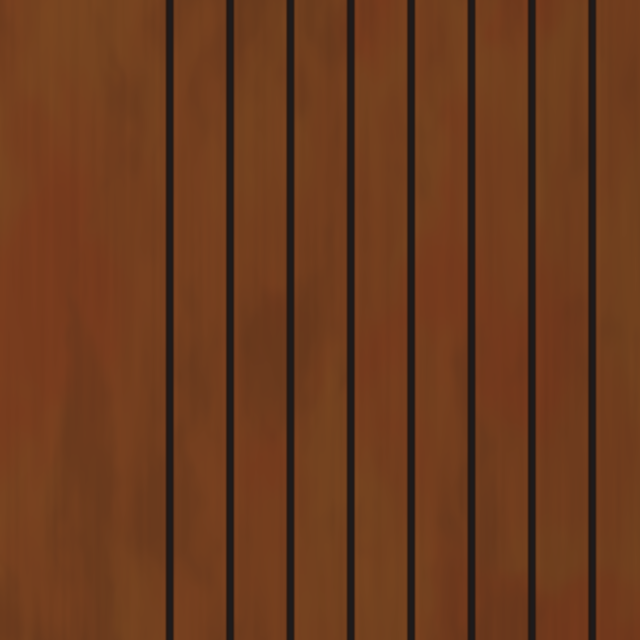
Write a WebGL 2 fragment shader that draws this texture.

```glsl
#version 300 es
precision highp float;
// Reddish-brown wood panel with a wide plain board and eight dark vertical grooves.

uniform vec2 u_resolution;
out vec4 outColor;

// Layout, in fractions of the canvas
const float FIRST_GROOVE = 0.2652;
const float GROOVE_PITCH = 0.0943;
const float GROOVE_COUNT = 8.0;
const float CORE_HALF = 0.0036;
const float GROOVE_HALF = 0.0082;
const float RIM_WIDTH = 0.005;

// Colours
const vec3 WOOD = vec3(0.452, 0.243, 0.118);
const vec3 WOOD_RED = vec3(0.462, 0.222, 0.112);
const vec3 WOOD_OCHRE = vec3(0.458, 0.262, 0.122);
const vec3 WOOD_DARK = vec3(0.385, 0.212, 0.108);
const vec3 GROOVE_EDGE = vec3(0.135, 0.088, 0.070);
const vec3 GROOVE_CORE = vec3(0.118, 0.106, 0.108);

// Strength of the variation
const float STAIN = 0.55;
const float GRAIN = 0.035;
const float SLAT_SHIFT = 0.03;
const float SIDE_FADE = 0.07;
const float RIM_LIGHT = 0.045;

float hash(vec2 p) {
  vec3 q = fract(p.xyx * vec3(0.1031, 0.1030, 0.0973));
  q += dot(q, q.yzx + 33.33);
  return fract((q.x + q.y) * q.z);
}

float noise(vec2 p) {
  vec2 cell = floor(p);
  vec2 f = fract(p);
  f = f * f * (3.0 - 2.0 * f);
  float low = mix(hash(cell), hash(cell + vec2(1.0, 0.0)), f.x);
  float high = mix(hash(cell + vec2(0.0, 1.0)), hash(cell + vec2(1.0)), f.x);
  return mix(low, high, f.y);
}

float fbm(vec2 p) {
  float sum = 0.0;
  float weight = 0.5;
  for (int i = 0; i < 4; i++) {
    sum += weight * noise(p);
    p = p * 2.03 + 17.3;
    weight *= 0.5;
  }
  return sum / 0.9375;
}

// Cloudy stain, fine vertical grain and a soft fade towards the right
vec3 woodColor(vec2 uv, float slat) {
  vec2 warp = 0.05 * vec2(fbm(uv * 6.0), fbm(uv * 6.0 + 40.0));
  vec2 p = uv + warp;
  float red = smoothstep(0.42, 0.72, fbm(p * vec2(7.0, 4.0) + 5.0));
  float ochre = smoothstep(0.45, 0.72, fbm(p * vec2(9.0, 3.0) + 61.0));
  float dark = smoothstep(0.48, 0.78, fbm(p * vec2(13.0, 4.5) + 93.0));

  vec3 color = mix(WOOD, WOOD_OCHRE, ochre);
  color = mix(color, WOOD_RED, red * 0.8);
  color = mix(color, WOOD_DARK, dark * STAIN);

  float streaks = noise(uv * vec2(150.0, 5.0)) + noise(uv * vec2(70.0, 9.0) + 23.0) - 1.0;
  float tone = 1.0 + GRAIN * streaks;
  tone += SLAT_SHIFT * (hash(vec2(slat, 7.0)) - 0.5);
  tone += SIDE_FADE * (0.45 - uv.x);
  return color * tone;
}

void main() {
  vec2 uv = gl_FragCoord.xy / u_resolution;
  float pixel = 1.0 / u_resolution.x;

  // Nearest groove; the slat index counts the grooves already passed
  float along = (uv.x - FIRST_GROOVE) / GROOVE_PITCH;
  float groove = clamp(floor(along + 0.5), 0.0, GROOVE_COUNT - 1.0);
  float offset = uv.x - FIRST_GROOVE - groove * GROOVE_PITCH;
  float slat = clamp(floor(along) + 1.0, 0.0, GROOVE_COUNT);
  float d = abs(offset);

  vec3 color = woodColor(uv, slat);

  // Faint light on the slat edges, then the groove with its soft shoulders
  float rim = 1.0 - smoothstep(0.0, RIM_WIDTH, abs(d - GROOVE_HALF - 0.002));
  color *= 1.0 + RIM_LIGHT * rim * (offset > 0.0 ? 1.0 : 0.5);
  float cut = 1.0 - smoothstep(CORE_HALF, max(GROOVE_HALF, CORE_HALF + pixel), d);
  float core = 1.0 - smoothstep(0.001, CORE_HALF + pixel, abs(offset - 0.0008));
  color = mix(color, mix(GROOVE_EDGE, GROOVE_CORE, core), cut);

  outColor = vec4(color, 1.0);
}
```
